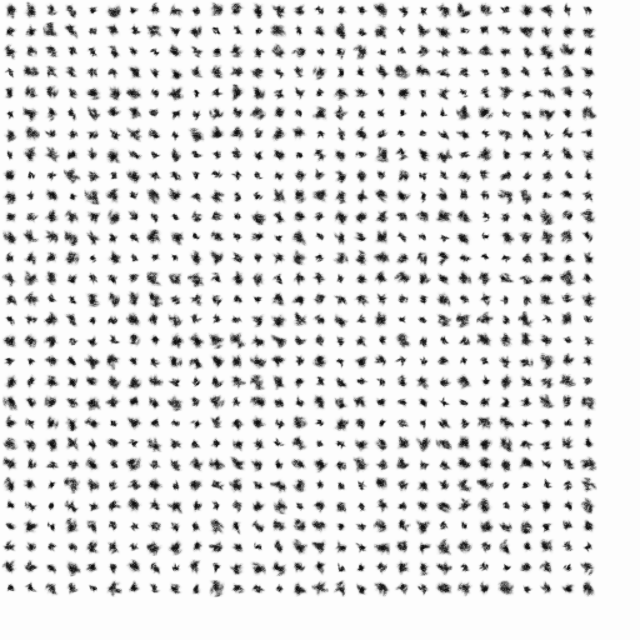
Give the GLSL for this pattern, as a Shadertoy shader.

```glsl
// Grid of soft, grainy ink blots with an empty margin at the right and bottom.

float hash(vec2 p) {
    return fract(sin(dot(p, vec2(127.1, 311.7))) * 43758.5453);
}

// Smoothly interpolated lattice noise
float valueNoise(vec2 p) {
    vec2 i = floor(p);
    vec2 f = fract(p);
    f = f * f * (3.0 - 2.0 * f);
    return mix(mix(hash(i), hash(i + vec2(1, 0)), f.x),
               mix(hash(i + vec2(0, 1)), hash(i + vec2(1, 1)), f.x), f.y);
}

// Centre-weighted random value from -1 to 1
float spread(vec2 seed) {
    return hash(seed) + hash(seed + 37.3) - 1.0;
}

// Ink density of one blot: a cluster of randomly turned, stretched lobes
float blotDensity(vec2 p, vec2 id) {
    p /= mix(0.66, 1.22, hash(id + 5.7));
    float density = 0.0;
    for (int i = 0; i < 9; i++) {
        vec2 seed = id + float(i) * vec2(41.3, 17.9);
        // Lobes scatter further along the falling diagonal
        float along = 0.20 * spread(seed + 1.1);
        float across = 0.14 * spread(seed + 2.3);
        vec2 d = p - vec2(along + across, along - across);

        float angle = 3.14159 * hash(seed + 3.9);
        float c = cos(angle), s = sin(angle);
        d = mat2(c, -s, s, c) * d / vec2(0.10, 0.05);
        density += 0.8 * exp(-0.5 * dot(d, d));
    }
    return density;
}

void mainImage(out vec4 fragColor, in vec2 fragCoord) {
    // Cells count from the upper left
    vec2 uv = fragCoord / iResolution.xy;
    vec2 grid = vec2(uv.x, 1.0 - uv.y) * 31.0;
    vec2 id = floor(grid);

    float density = 0.0;
    if (max(id.x, id.y) < 29.0) {
        vec2 p = fract(grid) - 0.5;
        density = blotDensity(p, id);
        // Fade before the cell border
        density *= 1.0 - smoothstep(0.36, 0.48, max(abs(p.x), abs(p.y)));
    }

    // Fine grain breaks up the soft edges
    density *= mix(0.5, 1.5, valueNoise(uv * 512.0 - 0.5));

    float ink = 1.0 - exp(-density);
    fragColor = vec4(mix(vec3(0.992), vec3(0.04), ink), 1.0);
}
```
